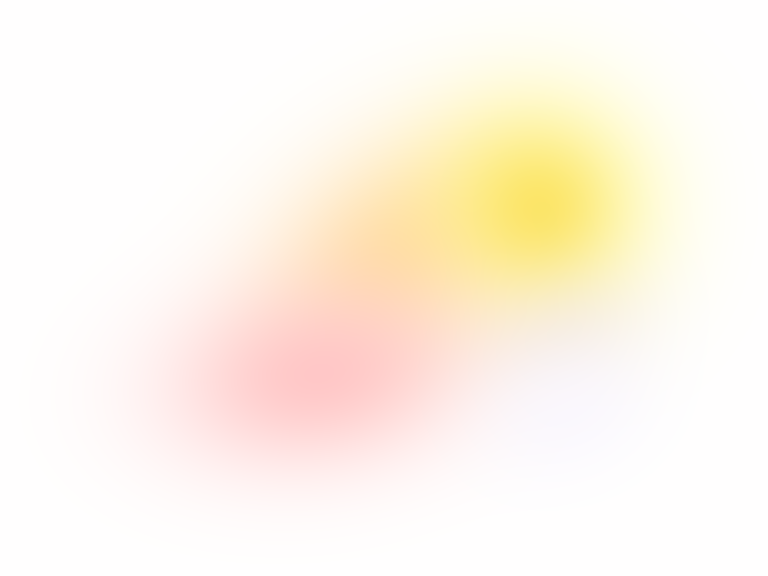
Write a Shadertoy shader that draws this background.

```glsl
// Soft pastel glows on a white ground: a coral pool, an apricot bridge,
// a lemon-gold sun and a faint mauve shadow fading into lavender.
// Each glow is a rotated elliptical Gaussian blended over the previous ones.

#define PAPER     vec3(1.000, 0.998, 0.997)
#define APRICOT   vec3(1.000, 0.840, 0.590)
#define LEMON     vec3(1.000, 0.985, 0.450)
#define GOLD      vec3(0.985, 0.892, 0.350)
#define CORAL     vec3(1.000, 0.760, 0.765)
#define MAUVE     vec3(0.910, 0.840, 0.890)
#define LAVENDER  vec3(0.976, 0.966, 1.000)

// Gaussian falloff around a centre, with its long axis turned by tilt radians.
float glow(vec2 p, vec2 centre, vec2 spread, float tilt) {
    vec2 axis = vec2(cos(tilt), sin(tilt));
    vec2 d = p - centre;
    vec2 q = vec2(dot(d, axis), dot(d, vec2(-axis.y, axis.x))) / spread;
    return exp(-0.5 * dot(q, q));
}

void mainImage(out vec4 fragColor, in vec2 fragCoord) {
    // Canvas height is one unit; a 4:3 canvas is 1.333 units wide.
    vec2 p = fragCoord / iResolution.xy * vec2(4.0 / 3.0, 1.0);

    // Strength of each glow at this point
    float bridge = glow(p, vec2(0.690, 0.566), vec2(0.170, 0.122), 0.61);
    float sun    = glow(p, vec2(0.938, 0.640), vec2(0.129, 0.129), 0.0);
    float pool   = glow(p, vec2(0.552, 0.349), vec2(0.178, 0.110), 0.14);
    float shadow = glow(p, vec2(0.980, 0.415), vec2(0.110, 0.080), 0.45);
    float haze   = glow(p, vec2(0.985, 0.285), vec2(0.105, 0.080), 0.30);

    // Layers from back to front; the sun warms from a lemon rim to a gold core
    vec3 color = mix(PAPER, APRICOT, 0.80 * bridge);
    color = mix(color, mix(LEMON, GOLD, sun), 0.90 * sun);
    color = mix(color, CORAL, 0.90 * pool);
    color = mix(color, MAUVE, 0.35 * shadow);
    color = mix(color, LAVENDER, 0.70 * haze);

    fragColor = vec4(color, 1.0);
}
```
